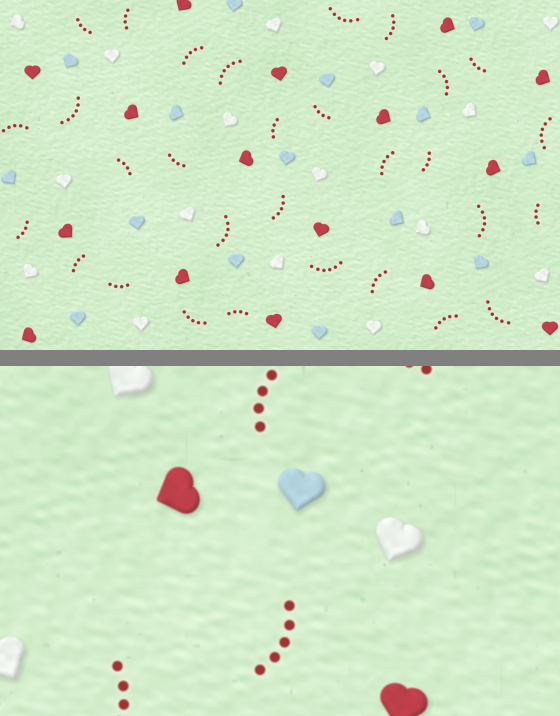
Top, the full canvas; bottom, a detail of the centre.
Write a WebGL 2 fragment shader that draws this pattern.

```glsl
#version 300 es
precision highp float;

uniform vec2 u_resolution;
out vec4 fragColor;

// Lengths are fractions of the canvas height
const float CELL = 0.146;
const float JITTER = 0.62;
const float HEART_SIZE = 0.034;
const float HEART_ROUND = 0.07;
const float HEART_TILT = 2.6;
const float DOT_RADIUS = 0.0049;
const float DOT_SPACING = 0.0168;
const float ARC_BEND = 0.0026;
const float SOFTNESS = 0.0016;
const float WEAVE_CONTRAST = 0.065;
const float CLOUD_CONTRAST = 0.05;
const vec2 TO_LIGHT = vec2(-0.6, 0.8);

const vec3 PAPER = vec3(0.825, 0.93, 0.795);
const vec3 RED = vec3(0.75, 0.25, 0.29);
const vec3 BLUE = vec3(0.71, 0.84, 0.88);
const vec3 WHITE = vec3(0.94, 0.96, 0.94);
const vec3 DOT_COLOR = vec3(0.62, 0.20, 0.19);
const vec3 HALO = vec3(0.93, 0.93, 0.85);
const vec3 SHADOW = vec3(0.60, 0.68, 0.57);

float hash(vec2 p) {
    return fract(sin(dot(p, vec2(127.1, 311.7))) * 43758.545);
}

float noise(vec2 p) {
    vec2 i = floor(p), f = fract(p);
    f = f * f * (3.0 - 2.0 * f);
    return mix(mix(hash(i), hash(i + vec2(1, 0)), f.x),
               mix(hash(i + vec2(0, 1)), hash(i + vec2(1, 1)), f.x), f.y);
}

vec2 rotate(vec2 p, float a) {
    float c = cos(a), s = sin(a);
    return vec2(c * p.x - s * p.y, s * p.x + c * p.y);
}

float fill(float d, float soft) {
    return 1.0 - smoothstep(-soft, soft, d);
}

// Signed distance to a plump heart centred on the origin
float heart(vec2 p, float angle) {
    p = rotate(p, angle) / HEART_SIZE;
    p = vec2(abs(p.x), p.y * 1.08 + 0.55);
    float d;
    if (p.x + p.y > 1.0) {
        d = length(p - vec2(0.25, 0.75)) - sqrt(2.0) / 4.0;
    } else {
        float tip = length(p - 0.5 * max(p.x + p.y, 0.0));
        d = min(length(p - vec2(0, 1)), tip) * sign(p.x - p.y);
    }
    return (d - HEART_ROUND) * HEART_SIZE;
}

// Distance to a bent row of four to six dots
float dottedArc(vec2 p, float angle, float pick) {
    p = rotate(p, angle);
    float count = 4.0 + floor(pick * 3.0);
    float d = 1.0;
    for (float i = 0.0; i < count; i++) {
        float t = i - 0.5 * (count - 1.0);
        d = min(d, length(p - vec2(t * DOT_SPACING, ARC_BEND * (t * t - 1.5))));
    }
    return d - DOT_RADIUS;
}

// Pale cloth: soft clouds, embossed weave and a few specks
vec3 paper(vec2 p) {
    float clouds = 0.6 * noise(p * 5.0) + 0.4 * noise(p * 17.0) - 0.5;
    vec2 thread = rotate(p, 0.25) * vec2(75.0, 135.0);
    float weave = noise(thread) - noise(thread + vec2(0.4, -0.7));
    weave += 0.35 * (noise(p * 160.0) - 0.5);
    float speck = smoothstep(0.91, 0.99, noise(p * 90.0 + 31.0)) * noise(p * 8.0 + 9.0);
    vec3 color = PAPER + clouds * CLOUD_CONTRAST * vec3(1.2, 0.6, 1.2);
    color += weave * WEAVE_CONTRAST * vec3(1.0, 0.7, 1.0);
    return mix(color, SHADOW, 0.35 * speck);
}

vec3 drawHeart(vec3 color, vec2 p, float angle, vec3 tint, float soft) {
    float d = heart(p, angle);
    float lit = (heart(p + TO_LIGHT * 0.003, angle) - d) / 0.003;
    float rim = smoothstep(-0.007, 0.0, d);
    float shade = 1.0 + rim * (0.13 * lit - 0.09) + 0.07 * (noise(p * 150.0 + angle) - 0.5);
    float shadow = 1.0 - smoothstep(-0.003, 0.005, heart(p + TO_LIGHT * 0.003, angle));
    color = mix(color, SHADOW, 0.42 * shadow);
    return mix(color, tint * shade, fill(d, soft));
}

void main() {
    vec2 p = gl_FragCoord.xy / u_resolution.y;
    float soft = max(SOFTNESS, 0.75 / u_resolution.y);
    vec3 color = paper(p);

    // Scatter: hearts of three colours and dotted arcs, one per jittered cell
    vec2 home = floor(p / CELL);
    for (int y = -1; y <= 1; y++) {
        for (int x = -1; x <= 1; x++) {
            vec2 cell = home + vec2(x, y);
            vec2 jitter = vec2(hash(cell + 3.7), hash(cell + 58.3)) - 0.5;
            vec2 q = p - (cell + 0.5 + JITTER * jitter) * CELL;
            float turn = hash(cell + 17.9) - 0.5;
            float kind = mod(cell.x + 2.0 * cell.y, 5.0);
            if (kind < 2.5) {
                vec3 tint = kind < 0.5 ? RED : kind < 1.5 ? BLUE : WHITE;
                color = drawHeart(color, q, turn * HEART_TILT, tint, soft);
            } else {
                float d = dottedArc(q, turn * 6.2832, hash(cell + 91.1));
                color = mix(color, HALO, 0.55 * (1.0 - smoothstep(0.0, 0.006, d)));
                color = mix(color, DOT_COLOR, fill(d, soft));
            }
        }
    }
    fragColor = vec4(color, 1.0);
}
```
